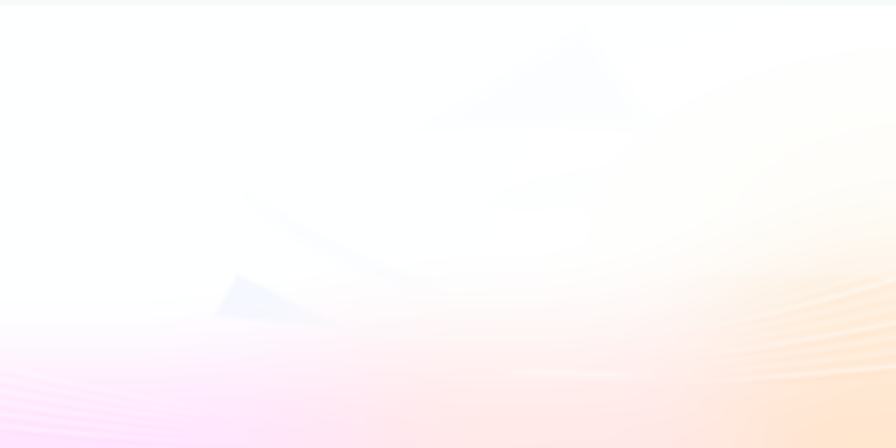
Write a Shadertoy shader that draws this background.

```glsl
// Pale airy backdrop: lilac, rose and peach light rises from the lower edge
// into white. Soft-edged veils and fine curved strands are layered on top,
// each built from smooth gradients, half-planes and repeated curves.

const vec3 WHITE = vec3(0.996, 1.0, 1.0);
const vec3 LILAC = vec3(1.0, 0.900, 0.995);
const vec3 ROSE  = vec3(1.0, 0.914, 0.912);
const vec3 PEACH = vec3(1.0, 0.902, 0.815);
const vec3 BLUE  = vec3(0.955, 0.965, 1.0);
const vec3 MIST  = vec3(0.970, 0.980, 0.980);

// Soft elliptical spot, 1 at its centre
float glow(vec2 p, vec2 centre, vec2 radius) {
    vec2 d = (p - centre) / radius;
    return exp(-dot(d, d));
}

// Signed distance to the line a-b, positive on its left side
float sideOf(vec2 p, vec2 a, vec2 b) {
    vec2 d = normalize(b - a);
    return d.x * (p.y - a.y) - d.y * (p.x - a.x);
}

// Triangle with counter-clockwise corners and a blurred edge
float veil(vec2 p, vec2 a, vec2 b, vec2 c, float blur) {
    float inside = min(sideOf(p, a, b), min(sideOf(p, b, c), sideOf(p, c, a)));
    return smoothstep(-blur, blur, inside);
}

// Thin strand around offset zero
float strand(float offset, float width) {
    return exp(-offset * offset / (width * width));
}

// Window rising and falling between two horizontal limits
float span(float x, float from, float to, float soft) {
    return smoothstep(from, from + soft, x) * (1.0 - smoothstep(to - soft, to, x));
}

// Horizontal blend of the three lower colours
vec3 floorColour(float x) {
    vec3 c = mix(LILAC, ROSE, smoothstep(0.20, 0.56, x));
    return mix(c, PEACH, smoothstep(0.68, 0.97, x));
}

// Tint only where the shade is darker than the ground
vec3 shade(vec3 colour, vec3 tint, float amount) {
    return mix(colour, min(colour, tint), amount);
}

// Alternating light and dark strands fanning out to the right edge
float rightStrands(vec2 uv) {
    float reach = smoothstep(0.70, 0.95, uv.x);
    float t = uv.x - 0.60;
    float sum = 0.0;
    for (int i = 0; i < 8; i++) {
        float k = float(i);
        float curve = 0.135 + 0.014 * k + t * (0.04 + 0.022 * k) + t * t * (0.20 + 0.06 * k);
        float offset = uv.y - curve;
        float weight = 0.65 + 0.35 * cos(k * 2.1);
        sum += weight * (strand(offset, 0.006) - 0.5 * strand(offset + 0.012, 0.006));
    }
    return sum * reach;
}

// Strands sinking from the left edge
float leftStrands(vec2 uv) {
    float reach = 1.0 - smoothstep(0.06, 0.36, uv.x);
    float sum = 0.0;
    for (int i = 0; i < 6; i++) {
        float k = float(i);
        float curve = 0.05 + 0.026 * k - uv.x * (0.22 + 0.05 * k) + 0.32 * uv.x * uv.x;
        float offset = uv.y - curve;
        sum += strand(offset, 0.006) - 0.5 * strand(offset + 0.012, 0.006);
    }
    return sum * reach;
}

void mainImage(out vec4 fragColor, in vec2 fragCoord) {
    vec2 uv = fragCoord / iResolution.xy;
    vec2 p = vec2(uv.x * 2.0, uv.y);

    // Coloured light fading upward, highest on the right
    float height = mix(0.36, 0.46, smoothstep(0.15, 0.5, uv.x));
    height += 0.17 * smoothstep(0.6, 1.0, uv.x);
    float fade = 1.0 - smoothstep(0.0, height, uv.y);
    vec3 colour = mix(WHITE, floorColour(uv.x), fade);

    // Wide warm haze and its soft rim at the right edge
    colour -= vec3(0.0, 0.011, 0.030) * glow(uv, vec2(1.05, 0.48), vec2(0.30, 0.32));
    float rim = smoothstep(0.70, 0.95, uv.x) * smoothstep(0.40, 0.37, uv.y) * smoothstep(0.15, 0.36, uv.y);
    colour -= vec3(0.0, 0.010, 0.024) * rim;

    // Faint blue veils
    float wedge = veil(p, vec2(0.48, 0.295), vec2(0.77, 0.268), vec2(0.53, 0.388), 0.009);
    wedge *= 1.0 - 0.5 * smoothstep(0.27, 0.38, uv.x);
    colour = shade(colour, BLUE, 0.8 * wedge);
    float upper = veil(p, vec2(0.98, 0.725), vec2(1.43, 0.735), vec2(1.30, 0.925), 0.04);
    colour = shade(colour, BLUE, 0.24 * upper);

    // Sweeping white arc with cool shadow below and a slanted drift beyond
    float sweep = uv.x - 0.25;
    float arc = uv.y - (0.63 - 1.45 * sweep + 1.8 * sweep * sweep);
    float arcSpan = span(uv.x, 0.24, 0.52, 0.10);
    colour = shade(colour, BLUE, 0.22 * strand(arc + 0.035, 0.025) * arcSpan);
    colour = mix(colour, vec3(1.0), 0.8 * strand(arc, 0.014) * arcSpan);
    float drift = glow(vec2(uv.x, uv.y - 0.3 * (uv.x - 0.61)), vec2(0.61, 0.57), vec2(0.06, 0.03));
    colour = shade(colour, BLUE, 0.12 * drift);

    // Fine strands and a short gleam near the lower centre
    float shine = 0.34 * rightStrands(uv) + 0.25 * leftStrands(uv);
    float gleam = strand(uv.y - 0.167 + 0.06 * (uv.x - 0.62), 0.008);
    shine += 0.35 * gleam * span(uv.x, 0.54, 0.74, 0.07);
    colour = mix(colour, WHITE, clamp(shine, -0.25, 0.6));

    // Cool band along the top edge
    colour = mix(colour, MIST, smoothstep(0.984, 0.994, uv.y));

    fragColor = vec4(clamp(colour, 0.0, 1.0), 1.0);
}
```
